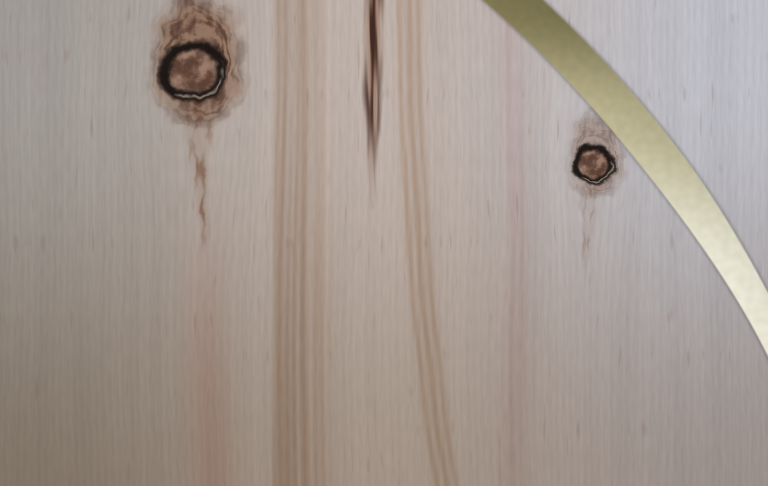
Reproduce this texture procedurally as a WebGL 1 fragment shader.

```glsl
precision highp float;
// Pale knotty wood planks crossed by a curved brass inlay.
uniform vec2 u_resolution;

vec2 gradient(vec2 cell) {
  float a = 6.2832 * fract(sin(dot(cell, vec2(127.1, 311.7))) * 43758.5);
  return vec2(cos(a), sin(a));
}

float noise(vec2 p) {
  vec2 i = floor(p), f = p - i;
  vec2 u = f * f * f * (f * (f * 6.0 - 15.0) + 10.0);
  float a = dot(gradient(i), f);
  float b = dot(gradient(i + vec2(1, 0)), f - vec2(1, 0));
  float c = dot(gradient(i + vec2(0, 1)), f - vec2(0, 1));
  float d = dot(gradient(i + vec2(1, 1)), f - vec2(1, 1));
  return mix(mix(a, b, u.x), mix(c, d, u.x), u.y);
}

float fbm(vec2 p) {
  float sum = 0.0, amp = 1.0;
  for (int i = 0; i < 4; i++) {
    sum += amp * noise(p);
    p = p * 2.03 + 17.3;
    amp *= 0.5;
  }
  return sum;
}

// Soft-edged interval from a to b.
float band(float x, float a, float b, float soft) {
  return smoothstep(a - soft, a + soft, x) * (1.0 - smoothstep(b - soft, b + soft, x));
}

// Sideways push of the fibres around a knot.
float deflect(vec2 q, float r) {
  return -q.x * 0.4 * exp(-dot(q * vec2(1.0, 0.5), q * vec2(1.0, 0.5)) / (3.0 * r * r));
}

vec3 addKnot(vec3 col, vec2 q, float r, float lean, float strength) {
  vec2 n = q / r;
  float wobble = fbm(n * 1.4 + r * 90.0);

  // Resin tail tapering downwards
  float drop = -n.y;
  float width = max(0.75 - 0.13 * drop, 0.12);
  float side = abs(n.x + lean * n.y + 0.12 * wobble);
  float fibres = smoothstep(-0.1, 0.5, noise(vec2(n.x * 6.0 + wobble, n.y * 1.3 + 4.0)));
  float tail = band(drop, 0.9, 4.8, 0.6) * (1.0 - smoothstep(width * 0.2, width, side));
  col = mix(col, vec3(0.46, 0.32, 0.24), tail * (0.2 + 0.6 * fibres) * strength);

  // Stained halo whose fibres sweep upwards around the knot
  vec2 h = n * vec2(0.95, n.y > 0.0 ? 0.50 : 0.85);
  float reach = length(h - vec2(0.12, 0.0)) + 0.22 * wobble;
  float halo = 1.0 - smoothstep(0.75, 1.5, reach);
  float swirl = smoothstep(-0.3, 0.4, noise(vec2(reach * 9.0, n.y * 1.1)) + 0.5 * noise(n * vec2(6.0, 3.0)));
  col = mix(col, mix(vec3(0.55, 0.42, 0.34), vec3(0.30, 0.19, 0.14), swirl), halo * strength);

  // Black bark ring, brown heart and pale chipped rim
  float d = length(n * vec2(1.0, 1.08)) + 0.18 * wobble;
  vec3 heart = mix(vec3(0.36, 0.26, 0.21), vec3(0.60, 0.48, 0.42), smoothstep(-0.35, 0.5, fbm(n * 2.0)));
  col = mix(col, vec3(0.10, 0.08, 0.075), 0.95 - 0.95 * smoothstep(0.86, 1.06, d));
  col = mix(col, heart, 1.0 - smoothstep(0.56, 0.76, d));
  float chip = band(d, 0.79, 0.86, 0.05) * smoothstep(0.1, 0.6, dot(n, vec2(0.45, -0.8)) + 0.5 * noise(n * 4.0));
  return mix(col, vec3(0.72, 0.68, 0.60), chip * 0.7);
}

vec3 wood(vec2 p) {
  vec2 big = p - vec2(0.398, 0.850), small = p - vec2(1.221, 0.662);
  float drop = 1.0 - p.y;
  float x = p.x + deflect(big, 0.073) + deflect(small, 0.046) + 0.010 * noise(p * vec2(3.0, 1.5));

  // Daylight falling from the upper right
  float toMid = smoothstep(0.0, 0.75, p.x), toRight = smoothstep(0.8, 1.5, p.x);
  vec3 low = mix(mix(vec3(0.50, 0.45, 0.40), vec3(0.63, 0.57, 0.52), toMid), vec3(0.60, 0.56, 0.54), toRight);
  vec3 high = mix(mix(vec3(0.62, 0.60, 0.58), vec3(0.74, 0.69, 0.66), toMid), vec3(0.74, 0.74, 0.77), toRight);
  vec3 col = mix(low, high, smoothstep(-0.05, 0.85, p.y));

  // Broad colour bands, each built from narrow growth stripes
  float stripes = 0.75 + 0.9 * noise(vec2(x * 85.0, p.y * 0.6));
  float left = p.x + 0.006 * noise(vec2(p.y * 2.0, 5.0));
  float brown = smoothstep(0.556, 0.568, left) * (1.0 - smoothstep(0.61, 0.70 + 0.02 * drop, left));
  float curved = p.x - 0.075 * drop * drop;
  float tan2 = band(curved, 0.815, 0.868, 0.014) * (0.65 + 0.35 * sin(curved * 300.0 + 2.0 * noise(p * 5.0)));
  float pink = exp(-pow((x - 0.405 - 0.035 * drop) / 0.045, 2.0)) * smoothstep(0.75, 0.1, p.y);
  float red = exp(-pow((x - 1.055 - 0.01 * sin(p.y * 4.0)) / 0.03, 2.0));
  col *= 1.0 - brown * stripes * vec3(0.13, 0.20, 0.26);
  col *= 1.0 - tan2 * vec3(0.08, 0.14, 0.20);
  col *= 1.0 - pink * vec3(0.02, 0.09, 0.10);
  col *= 1.0 - red * stripes * vec3(0.04, 0.08, 0.08);

  // Growth lines, fine fibres and short flecks
  float grain = fbm(vec2(x * 26.0, p.y * 0.8));
  float lines = sin(x * 420.0 + 7.0 * noise(vec2(x * 5.0, p.y * 1.6)));
  float pores = noise(vec2(x * 190.0, p.y * 26.0));
  col *= 1.0 + 0.03 * grain + 0.010 * lines + 0.035 * pores;
  float fleck = smoothstep(0.36, 0.6, noise(vec2(x * 85.0, p.y * 13.0 + 3.0)));
  col = mix(col, vec3(0.48, 0.36, 0.30), 0.2 * fleck);

  // Ragged resin streak at the top, breaking up as it fades
  float w = mix(0.026, 0.010, smoothstep(0.15, 0.42, drop));
  float off = abs(p.x - 0.771 + 0.02 * drop + 0.012 * noise(vec2(p.y * 9.0, 2.0)));
  float split = smoothstep(-0.35, 0.35, noise(vec2(p.x * 110.0, p.y * 7.0)));
  float streak = (1.0 - smoothstep(w * 0.2, w, off)) * (1.0 - smoothstep(0.20, 0.46, drop));
  col = mix(col, mix(vec3(0.52, 0.36, 0.28), vec3(0.23, 0.14, 0.11), split), streak * (0.5 + 0.45 * split));

  col = addKnot(col, big, 0.073, 0.07, 0.85);
  return addKnot(col, small, 0.046, -0.08, 0.45);
}

void main() {
  vec2 p = gl_FragCoord.xy / u_resolution.y;
  vec3 col = wood(p);

  // Brass strip on a wide arc, with a faint dark seam
  float across = length(p - vec2(-0.588, -0.830)) - 2.460;
  float edge = abs(across) - mix(0.030, 0.041, smoothstep(0.3, 0.7, p.y));
  col *= 1.0 - 0.18 * exp(-pow(edge / 0.005, 2.0));
  vec3 brass = mix(vec3(0.90, 0.89, 0.82), vec3(0.70, 0.67, 0.53), smoothstep(0.42, 0.82, p.y));
  brass = mix(brass, vec3(0.48, 0.45, 0.31), smoothstep(0.76, 1.0, p.y));
  brass *= 1.0 + 0.04 * noise(p * 60.0) - 0.8 * across;
  col = mix(col, brass, 1.0 - smoothstep(-0.003, 0.003, edge));
  gl_FragColor = vec4(col, 1.0);
}
```
